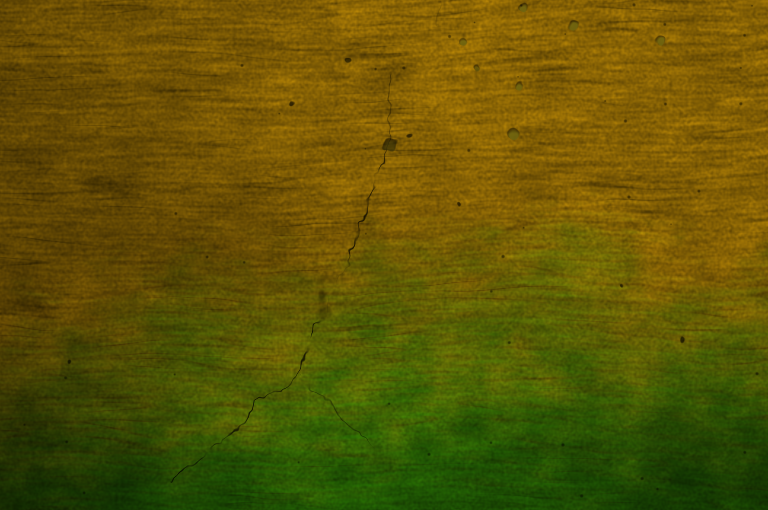
A Shadertoy shader for this texture:

```glsl
// Brushed plaster wall fading from ochre to green, with cracks, pits and fine grain.
#define OCHRE vec3(0.492, 0.358, 0.016)
#define LIME vec3(0.255, 0.375, 0.016)
#define DEEP_GREEN vec3(0.110, 0.310, 0.010)
#define PIT_FLOOR vec3(0.43, 0.39, 0.06)
#define STROKE_FREQ vec2(5.0, 62.0)
#define STROKE_DEPTH 0.22
#define GROOVE_DEPTH 0.20
#define GRAIN_DEPTH 0.24
#define CRACK_WIDTH 0.0007
#define SPECK_CELL 0.075

const int CRACK_POINTS = 11;
const vec2 crackPath[CRACK_POINTS] = vec2[](
    vec2(0.769, 0.853), vec2(0.761, 0.716), vec2(0.729, 0.618), vec2(0.680, 0.486),
    vec2(0.624, 0.363), vec2(0.588, 0.275), vec2(0.549, 0.231), vec2(0.500, 0.216),
    vec2(0.461, 0.157), vec2(0.373, 0.088), vec2(0.333, 0.059));

// Pit centre and radius
const int PIT_COUNT = 15;
const vec3 pits[PIT_COUNT] = vec3[](
    vec3(0.765, 0.716, 0.016), vec3(1.006, 0.737, 0.014), vec3(1.294, 0.920, 0.011),
    vec3(1.125, 0.951, 0.011), vec3(1.025, 0.984, 0.010), vec3(0.908, 0.918, 0.009),
    vec3(1.018, 0.831, 0.009), vec3(0.935, 0.867, 0.008), vec3(1.339, 0.335, 0.006),
    vec3(0.682, 0.882, 0.007), vec3(0.802, 0.733, 0.005), vec3(0.900, 0.600, 0.005),
    vec3(0.573, 0.798, 0.005), vec3(1.220, 0.441, 0.004), vec3(0.135, 0.290, 0.004));

vec2 hash2(vec2 p) {
    vec3 q = fract(p.xyx * vec3(0.1031, 0.1030, 0.0973));
    q += dot(q, q.yzx + 33.33);
    return fract((q.xx + q.yz) * q.zy);
}

float cornerSlope(vec2 cell, vec2 offset) {
    return dot(hash2(cell) * 2.0 - 1.0, offset);
}

float gradientNoise(vec2 p) {
    vec2 i = floor(p), f = fract(p), e = vec2(1.0, 0.0);
    vec2 u = f * f * f * (f * (f * 6.0 - 15.0) + 10.0);
    return mix(mix(cornerSlope(i, f), cornerSlope(i + e, f - e), u.x),
               mix(cornerSlope(i + e.yx, f - e.yx), cornerSlope(i + 1.0, f - 1.0), u.x), u.y);
}

float fbm(vec2 p) {
    float sum = 0.0, amp = 1.0;
    for (int i = 0; i < 5; i++) {
        sum += amp * gradientNoise(p);
        p = p * 2.03 + 17.7;
        amp *= 0.58;
    }
    return sum;
}

float segmentDistance(vec2 p, vec2 a, vec2 b) {
    vec2 d = b - a;
    return length(p - a - d * clamp(dot(p - a, d) / dot(d, d), 0.0, 1.0));
}

float blob(vec2 p, vec2 centre, vec2 size) {
    vec2 d = (p - centre) / size;
    return exp(-dot(d, d));
}

void mainImage(out vec4 fragColor, in vec2 fragCoord) {
    vec2 p = fragCoord / iResolution.y;
    float px = 1.0 / iResolution.y;
    float cloud = fbm(p * 3.0 + 4.0);
    float mottle = fbm(p * vec2(10.0, 15.0));

    // Thin brush strokes with broken ends, and narrow dark grooves
    vec2 bent = p + vec2(0.0, 0.030 * gradientNoise(p * 2.5) + 0.003 * gradientNoise(p * 17.0)
                              - 0.04 * p.x * p.x * (p.y - 0.5));
    float fine = gradientNoise(bent * STROKE_FREQ * vec2(1.6, 1.9) + 31.0)
               + 0.9 * gradientNoise(bent * STROKE_FREQ * vec2(3.0, 2.7) + 83.0);
    float stroke = 0.6 * gradientNoise(bent * STROKE_FREQ) + fine;
    float grooveLine = abs(gradientNoise(bent * STROKE_FREQ * vec2(0.8, 0.75) + 11.0));
    float groove = smoothstep(0.09, 0.0, grooveLine)
                 * smoothstep(-0.1, 0.3, gradientNoise(p * vec2(6.0, 15.0) + 5.0));
    float grain = gradientNoise(p * 160.0) + 0.7 * gradientNoise(p * vec2(75.0, 110.0));

    // Ochre to green fade
    float height = p.y + 0.09 * cloud + 0.10 * mottle - 0.07 * stroke + 0.06 * groove
                 + 0.15 * exp(-p.x * 4.5)
                 + 0.05 * blob(p, vec2(1.34, 0.49), vec2(0.10, 0.05))
                 - 0.10 * blob(p, vec2(1.16, 0.53), vec2(0.14, 0.09))
                 - 0.05 * blob(p, vec2(0.38, 0.34), vec2(0.10, 0.07))
                 - 0.05 * blob(p, vec2(0.85, 0.42), vec2(0.35, 0.20));
    vec3 col = mix(OCHRE, LIME, smoothstep(0.57, 0.14, height));
    col = mix(col, DEEP_GREEN, smoothstep(0.30, 0.0, height));

    // Uneven light
    float light = mix(0.74, 1.02, smoothstep(-0.05, 0.75, p.x));
    light += 0.09 * blob(p, vec2(0.95, 0.88), vec2(0.55, 0.25));
    light += 0.14 * blob(p, vec2(0.15, 0.94), vec2(0.16, 0.10));
    light += 0.10 * blob(p, vec2(0.75, 0.16), vec2(0.35, 0.16));
    light += 0.12 * blob(p, vec2(1.15, 0.53), vec2(0.15, 0.09));
    light -= 0.13 * blob(p, vec2(0.45, 0.52), vec2(0.22, 0.10));
    light -= 0.34 * blob(p, vec2(1.50, 0.06), vec2(0.40, 0.16));
    light -= 0.22 * blob(p, vec2(0.05, 0.06), vec2(0.30, 0.20));
    light += 0.07 * cloud + 0.16 * mottle;
    col *= light * (1.0 + STROKE_DEPTH * stroke - GROOVE_DEPTH * groove + GRAIN_DEPTH * grain);

    // Hairline cracks: ragged, faint near the top and interrupted midway
    vec2 ragged = p + 0.016 * vec2(gradientNoise(p * 24.0), gradientNoise(p * 24.0 + 9.0))
                    + 0.008 * vec2(gradientNoise(p * 70.0), gradientNoise(p * 70.0 + 5.0));
    float crack = 1e3;
    for (int i = 0; i < CRACK_POINTS - 1; i++)
        crack = min(crack, segmentDistance(ragged, crackPath[i], crackPath[i + 1]));
    float branch = min(segmentDistance(ragged, vec2(0.59, 0.26), vec2(0.75, 0.11)),
                       segmentDistance(ragged, vec2(0.862, 1.0), vec2(0.855, 0.95)));
    float gap = smoothstep(0.36, 0.38, p.y) * smoothstep(0.49, 0.47, p.y);
    float visible = smoothstep(-0.35, 0.25, gradientNoise(p * 22.0 + 2.0))
                  * (1.0 - 0.85 * gap) * mix(0.75, 0.35, smoothstep(0.68, 0.74, p.y));
    col *= 1.0 - visible * smoothstep(CRACK_WIDTH + px, 0.0, crack);
    col *= 1.0 - 0.5 * visible * smoothstep(CRACK_WIDTH + px, 0.0, branch);
    float flaking = smoothstep(-0.1, 0.3, gradientNoise(p * 45.0));
    col *= 1.0 - 0.45 * flaking * blob(p, vec2(0.63, 0.42), vec2(0.03, 0.05));

    // Pits: soft shadow above, pale floor in the wide ones
    for (int i = 0; i < PIT_COUNT; i++) {
        vec2 d = p - pits[i].xy + 0.006 * gradientNoise(p * 60.0);
        float r = pits[i].z * 0.85;
        float hole = smoothstep(r + px, r - px, length(d));
        float wide = smoothstep(0.0065, 0.009, pits[i].z) * (i == 0 ? 0.35 : 1.0);
        float floorLit = wide * smoothstep(r * 1.3, r * 0.6, length(d + r * vec2(-0.1, 0.4)));
        col = mix(col, mix(col * mix(0.3, 0.5, wide), PIT_FLOOR, floorLit), hole * 0.9);
    }

    // Scattered specks, denser towards the upper right
    vec2 cell = floor(p / SPECK_CELL);
    vec2 seed = hash2(cell + 40.0);
    vec2 centre = (cell + 0.15 + 0.7 * hash2(cell)) * SPECK_CELL;
    float size = mix(0.001, 0.003, seed.y);
    float chance = 0.10 + 0.35 * smoothstep(0.5, 1.0, p.y) * smoothstep(0.3, 0.8, p.x);
    col *= 1.0 - 0.5 * step(seed.x, chance) * smoothstep(size + px, size - px, length(p - centre));

    fragColor = vec4(clamp(col, 0.0, 1.0), 1.0);
}
```
